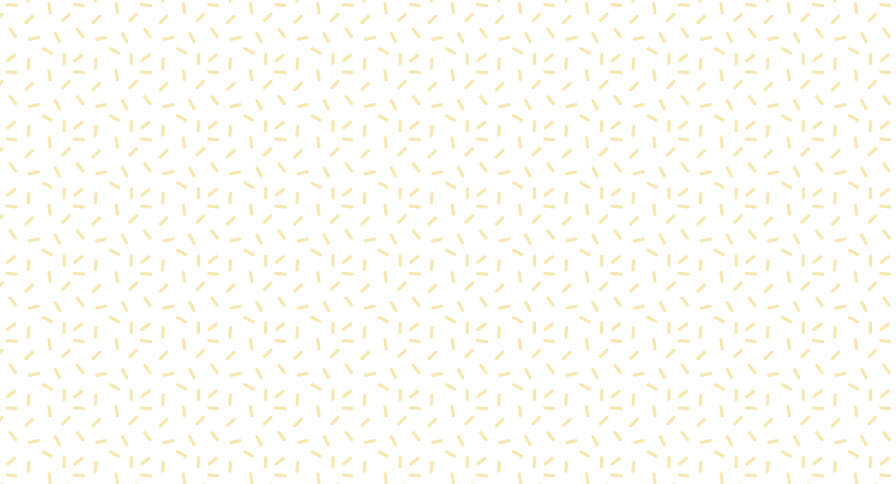
Reproduce this pattern procedurally as a Shadertoy shader.

```glsl
const vec3 BACKGROUND = vec3(1.0);
const vec3 DASH_COLOR = vec3(0.97, 0.91, 0.70);
const float TILE_SIZE = 0.075;                  // fraction of the canvas width
const vec2 TILE_SHIFT = vec2(0.222, 0.802);     // tile position at the canvas centre
const float HALF_LENGTH = 0.067;                // in tiles, without the round caps
const float RADIUS = 0.0243;                    // in tiles

// Each dash: centre in the tile, angle in degrees
const int DASH_COUNT = 11;
const vec3 DASHES[DASH_COUNT] = vec3[DASH_COUNT](
    vec3(0.060, 0.832,  12.0),
    vec3(0.410, 0.844, -62.0),
    vec3(0.747, 0.913, -53.0),
    vec3(0.259, 0.647, -28.0),
    vec3(0.509, 0.525,  89.0),
    vec3(0.720, 0.541,  38.0),
    vec3(0.980, 0.456,  86.0),
    vec3(0.729, 0.329,  -5.0),
    vec3(0.293, 0.282, -82.0),
    vec3(0.990, 0.115,  44.0),
    vec3(0.538, 0.144,  44.0)
);

// Signed distance to a round-capped dash centred at the origin
float dashDistance(vec2 p, float angle) {
    vec2 direction = vec2(cos(angle), sin(angle));
    float along = clamp(dot(p, direction), -HALF_LENGTH, HALF_LENGTH);
    return length(p - along * direction) - RADIUS;
}

// Distance to the nearest dash, wrapping across tile borders
float patternDistance(vec2 p) {
    float nearest = 1.0;
    for (int i = 0; i < DASH_COUNT; i++) {
        vec2 offset = p - DASHES[i].xy;
        offset -= floor(offset + 0.5);
        nearest = min(nearest, dashDistance(offset, radians(DASHES[i].z)));
    }
    return nearest;
}

void mainImage(out vec4 fragColor, in vec2 fragCoord) {
    float tilePixels = TILE_SIZE * iResolution.x;
    vec2 p = (fragCoord - 0.5 * iResolution.xy) / tilePixels + TILE_SHIFT;

    // One-pixel linear edge
    float coverage = clamp(0.5 - patternDistance(p) * tilePixels, 0.0, 1.0);
    fragColor = vec4(mix(BACKGROUND, DASH_COLOR, coverage), 1.0);
}
```
